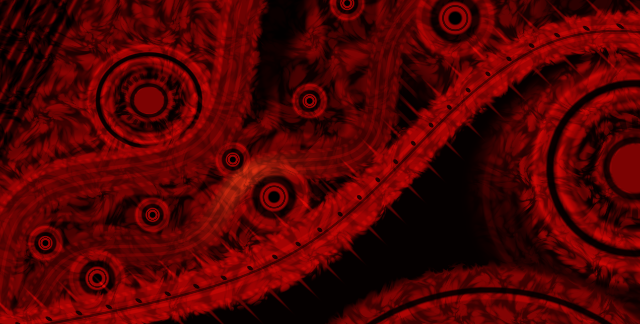
Reproduce this pattern procedurally as a WebGL 1 fragment shader.

```glsl
precision highp float;
// Draws crimson filigree ribbons winding around ringed rosettes on black.
uniform vec2 u_resolution;

float ring(float x, float center, float width) {
  return 1.0 - smoothstep(width * 0.4, width, abs(x - center));
}

// Layered, warped sines: a net of lacy cells.
float lace(vec2 p) {
  float sum = 0.0, amp = 0.42;
  for (int i = 0; i < 4; i++) {
    p = mat2(0.8, -0.6, 0.6, 0.8) * p * 1.6 + 0.7 * sin(p.yx * 1.2);
    sum += amp * abs(sin(p.x) * cos(p.y));
    amp *= 0.82;
  }
  return smoothstep(0.22, 0.78, sum);
}

// Ribbon center lines; the first two run in diagonal coordinates.
float upperCurve(float s) {
  return 0.11 + 0.185 * cos((s - 0.45) * 4.19);
}
float middleCurve(float s) {
  float lift = max(s - 1.4, 0.0);
  return 0.04 - 0.35 * s + 0.08 * cos((s - 0.43) * 7.66) + 0.6 * lift * lift;
}
float mainCurve(float x) {
  float rise = 2.0 / (1.0 + exp(-5.2 * (x - 1.27))) - 1.0;
  float droop = max(x - 1.6, 0.0);
  return 0.53 + 0.33 * rise + 0.18 * (x - 1.27) - 0.5 * droop * droop;
}

float paintRibbon(float v, float d, float along, float width, float glow, float web) {
  float x = d / width;
  float body = 1.0 - smoothstep(0.78, 1.15, abs(x) + 0.2 * (0.5 - web));
  float tone = glow * (0.8 + 0.4 * web);
  float bead = 0.5 + 0.5 * cos(along * 210.0);
  tone += 0.1 * ring(abs(x), 0.24, 0.12) + 0.12 * bead * ring(abs(x), 0.72, 0.14);
  return mix(v, tone, body);
}

// A wide ringed disc with a mottled dark belt.
float paintRosette(float v, vec2 q, float r, float web) {
  float rho = length(q) / r, angle = atan(q.y, q.x);
  float tone = 0.27 + 0.24 * web + 0.08 * cos(rho * 56.0);
  tone = mix(tone, 0.46, 1.0 - smoothstep(0.2, 0.22, rho));
  tone *= 1.0 - 0.75 * ring(rho, 0.25, 0.04);
  tone *= 1.0 - 0.85 * ring(rho, 0.44, 0.14) * (1.0 - 0.7 * web);
  tone *= 1.0 - 0.5 * ring(rho, 0.4, 0.07) * smoothstep(-0.4, 0.4, cos(angle * 24.0));
  tone += 0.14 * ring(rho, 0.65, 0.06) + 0.16 * ring(rho, 0.86, 0.06);
  tone *= 1.0 - 0.9 * ring(rho, 0.75, 0.045);
  return mix(v, tone, 1.0 - smoothstep(0.92, 1.06, rho + 0.1 * (0.5 - web)));
}

// A small eye: black pupil, bright iris, black moat, lacy collar.
float paintEye(float v, vec2 q, float r, float web) {
  float rho = length(q) / r;
  float tone = 0.3 + 0.22 * web + 0.12 * ring(rho, 0.9, 0.1);
  tone = mix(0.03 + 0.1 * web, tone, smoothstep(0.56, 0.68, rho));
  tone = mix(0.56, tone, smoothstep(0.36, 0.44, rho));
  tone *= 1.0 - 0.6 * ring(rho, 0.3, 0.035);
  tone *= smoothstep(0.13, 0.2, rho);
  return mix(v, tone, 1.0 - smoothstep(0.9, 1.1, rho));
}

void main() {
  vec2 p = gl_FragCoord.xy / u_resolution.y;
  float s = p.x + p.y, t = p.y - p.x;
  float web = lace(p * 24.0);

  // Signed distances to the three ribbons.
  float upper = upperCurve(s), middle = middleCurve(s);
  float upperSlope = (upperCurve(s + 0.01) - upper) / 0.01;
  float middleSlope = (middleCurve(s + 0.01) - middle) / 0.01;
  float mainSlope = (mainCurve(p.x + 0.01) - mainCurve(p.x)) / 0.01;
  float dUpper = (t - upper) * 0.707 / sqrt(1.0 + upperSlope * upperSlope);
  float dMiddle = (t - middle) * 0.707 / sqrt(1.0 + middleSlope * middleSlope);
  float dMain = (p.y - mainCurve(p.x)) / sqrt(1.0 + mainSlope * mainSlope);

  // Lacy ground between the ribbons, with strands bulging around the small eyes.
  float lane = (t - middle) / (upper - middle);
  float strand = ring(abs(lane - 0.42), 0.22 + 0.12 * cos((s - 0.39) * 15.03), 0.1);
  float shade = 1.0 - 0.85 * smoothstep(0.55, 0.7, lane) * smoothstep(1.35, 1.55, s);
  float lit = 1.0 - smoothstep(1.25, 1.45, s) + smoothstep(1.95, 2.15, s);
  lit *= 1.0 - 0.6 * smoothstep(1.62, 1.72, p.x);
  float v = mix(0.02, 0.1 + 0.28 * web, lit);
  v = mix(v, (0.05 + 0.22 * web + 0.2 * strand) * shade, smoothstep(-0.01, 0.01, dMiddle));
  float contours = 0.06 * cos(dUpper * 110.0);
  v = mix(v, 0.17 + 0.28 * web + contours, smoothstep(-0.01, 0.01, dUpper));
  v = mix(v, 0.02, 1.0 - smoothstep(-0.01, 0.01, dMain));

  // Halo and large rosette at the right, brighter toward the top.
  float halo = length((p - vec2(2.0, 0.4)) * vec2(1.0, 1.25));
  float below = 1.0 - smoothstep(-0.02, 0.0, dMain);
  float haloTone = (0.12 + 0.3 * smoothstep(0.3, 0.75, p.y)) * (0.6 + 0.7 * web);
  haloTone += 0.1 * ring(halo, 0.5, 0.015) + 0.03 * cos(halo * 160.0);
  v = mix(v, haloTone, below * (1.0 - smoothstep(0.46, 0.58, halo)));
  v = paintRosette(v, p - vec2(1.96, 0.48), 0.35, web);

  // Dome rising from the lower edge.
  float dome = length(p - vec2(1.51, -0.58)) - 0.77;
  float domeTone = 0.22 + 0.26 * web + 0.15 * ring(dome, -0.105, 0.012);
  domeTone *= 1.0 - 0.85 * ring(dome, -0.085, 0.012);
  v = mix(v, domeTone, below * (1.0 - smoothstep(-0.015, 0.012, dome + 0.02 * web)));

  // Left spiral, ribbons and the eyes between them.
  v = paintRosette(v, (p - vec2(0.46, 0.69)) * vec2(0.95, 1.05), 0.2, web);
  float ticks = smoothstep(0.2, 0.9, cos(s * 120.0));
  v += 0.12 * ticks * ring(dUpper, 0.09, 0.03);
  v = paintRibbon(v, dUpper, s, 0.066, 0.34, web) + 0.16 * ring(dUpper, 0.055, 0.018);
  float bend = exp(-10.0 * (s - 1.15) * (s - 1.15));
  v = paintRibbon(v, dMiddle, s, 0.056, 0.28 + 0.12 * bend, web);
  v += 0.14 * ticks * ring(dMiddle, -0.085, 0.04);
  for (int i = 0; i < 5; i++) {
    float es = 0.39 + 0.418 * float(i);
    float et = mix(middleCurve(es), upperCurve(es), 0.42);
    v = paintEye(v, p - 0.5 * vec2(es - et, es + et), 0.055, web);
  }
  v = paintEye(v, p - vec2(1.405, 0.944), 0.125, web);
  v = paintEye(v, p - vec2(0.846, 0.392), 0.11, web);
  v = paintEye(v, p - vec2(0.3, 0.141), 0.09, web);

  // Main ribbon, widest at its lower bend, with thorns, a spine and dark studs.
  float width = 0.06 + 0.026 * exp(-12.0 * (p.x - 0.9) * (p.x - 0.9));
  float reach = abs(dMain) - width;
  float thorn = abs(fract(s * 8.0) - 0.5) / 8.0 + reach * 0.08;
  v += 0.3 * smoothstep(0.011, 0.002, thorn) * (1.0 - smoothstep(0.02, 0.09, reach));
  v = paintRibbon(v, dMain, s, width, 0.5, web);
  v *= 1.0 - 0.45 * ring(dMain, 0.0, 0.005);
  vec2 stud = vec2((fract(s * 9.0) - 0.5) / 9.0, dMain - 0.015);
  v *= 1.0 - 0.8 * smoothstep(0.011, 0.006, length(stud));

  // Dark striped margin at the upper left.
  float margin = (p.x - 0.27) * 0.885 - (p.y - 1.0) * 0.466;
  float stripes = pow(0.5 + 0.5 * cos(margin * 190.0), 3.0);
  float marginTone = 0.22 * stripes * (0.5 + web) + 0.14 * web;
  v = mix(marginTone, v, smoothstep(-0.015, 0.005, margin));

  // Crimson ramp with a touch of gold where the ribbons pinch.
  vec2 pinch = p - vec2(0.74, 0.46);
  float gold = exp(-30.0 * dot(pinch, pinch)) * ring(dMiddle, 0.0, 0.05);
  v = clamp(v * 1.06 + 0.1 * gold, 0.0, 0.85);
  vec3 crimson = vec3(v, 0.02 * v + 0.1 * max(v - 0.65, 0.0), 0.02 * v);
  gl_FragColor = vec4(crimson + gold * v * vec3(0.1, 0.2, 0.06), 1.0);
}
```
